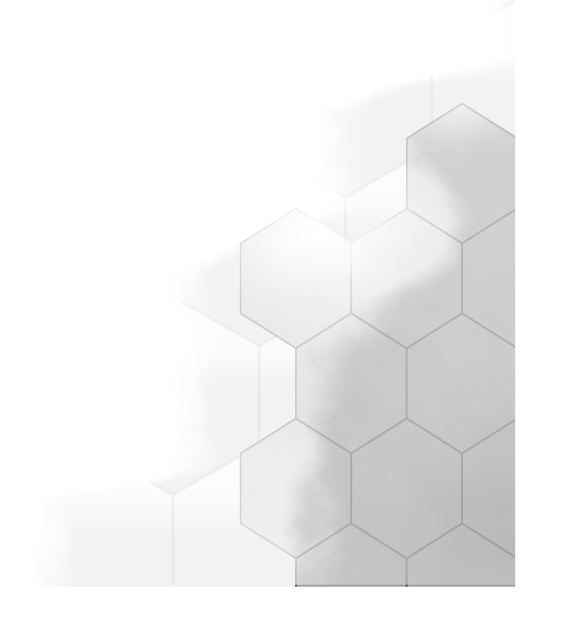
Write a WebGL 1 fragment shader that draws this background.

```glsl
precision highp float;
// Pale grey honeycomb panel fading through soft clouds into white.

#define PANEL_CORNER vec2(0.805, 0.0833)
#define FRONT_ANCHOR vec2(0.4622, 0.7292)
#define FRONT_SIZE vec2(0.0866, 0.1094)
#define BACK_ANCHOR vec2(0.405, 0.6139)
#define BACK_SIZE vec2(0.1348, 0.155)
#define FRONT_LINE 0.0016
#define BACK_LINE 0.0024
#define CLOUD_SCALE 13.0

uniform vec2 u_resolution;

const vec2 HEX_PERIOD = vec2(1.7320508, 3.0);

float hash(vec2 p) {
  return fract(sin(dot(p, vec2(127.1, 311.7))) * 43758.55);
}

float noise(vec2 p) {
  vec2 i = floor(p), f = fract(p);
  f = f * f * (3.0 - 2.0 * f);
  vec2 e = vec2(0.0, 1.0);
  return mix(mix(hash(i), hash(i + e.yx), f.x),
             mix(hash(i + e.xy), hash(i + e.yy), f.x), f.y);
}

// Cloud noise centred on zero.
float clouds(vec2 p) {
  float sum = 0.0, amp = 0.5;
  for (int i = 0; i < 5; i++) {
    sum += amp * (noise(p) - 0.5);
    p = p * 2.03 + 7.3;
    amp *= 0.5;
  }
  return sum;
}

float glow(vec2 p, vec2 center, vec2 radius) {
  vec2 d = (p - center) / radius;
  return exp(-dot(d, d));
}

// Offset in units of a pointy hexagon with circumradius one.
vec2 hexLocal(vec2 d, vec2 size) {
  return d / vec2(size.x / 0.8660254, size.y);
}

// Distance to the hexagon's edge, positive inside.
float hexEdge(vec2 q) {
  q = abs(q);
  return 0.8660254 - max(q.x, dot(q, vec2(0.5, 0.8660254)));
}

// Offset from the nearest centre of an endless honeycomb.
vec2 nearestHex(vec2 q) {
  vec2 a = mod(q + 0.5 * HEX_PERIOD, HEX_PERIOD) - 0.5 * HEX_PERIOD;
  vec2 b = mod(q, HEX_PERIOD) - 0.5 * HEX_PERIOD;
  return dot(a, a) < dot(b, b) ? a : b;
}

// Edge distance of the front cluster; its top row starts one cell later.
float frontCluster(vec2 p) {
  float edge = -1.0;
  for (int row = 0; row < 5; row++) {
    for (int col = 0; col < 3; col++) {
      if (row == 0 && col == 0) continue;
      float r = float(row);
      float shift = 2.0 * float(col) + 1.0 - mod(r, 2.0);
      vec2 center = FRONT_ANCHOR + FRONT_SIZE * vec2(shift, -1.5 * r);
      edge = max(edge, hexEdge(hexLocal(p - center, FRONT_SIZE)));
    }
  }
  return edge * FRONT_SIZE.y;
}

// Large faint hexagons behind, dissolving to white on the left.
float backTone(vec2 p, float cloud, float px) {
  vec2 q = nearestHex(hexLocal(p - BACK_ANCHOR, BACK_SIZE));
  float left = 0.07 + 0.21 * smoothstep(0.21, 0.27, p.y)
             + 0.24 * smoothstep(0.56, 0.69, p.y)
             + 0.28 * smoothstep(0.82, 0.93, p.y);
  float offset = p.x - left + 0.09 * cloud;
  float haze = smoothstep(-0.03, 0.06, offset);
  float fill = mix(0.95, 0.987, smoothstep(0.0, 0.6, q.y));
  float edge = hexEdge(q) * BACK_SIZE.y;
  float line = 1.0 - smoothstep(BACK_LINE - px, BACK_LINE + px, edge);
  return mix(1.0, fill, haze) - 0.03 * line * smoothstep(-0.05, 0.03, offset);
}

// Bright mist on the left of the cluster, deep grey on the right.
float frontTone(vec2 p, float cloud) {
  float light = 0.91 + 0.085 * glow(p, vec2(0.514, 0.642), vec2(0.16, 0.10))
              + 0.025 * smoothstep(0.36, 0.28, p.y);
  float dark = mix(0.775, 0.815, smoothstep(0.2, 0.72, p.y))
             - 0.045 * glow(p, vec2(0.81, 0.15), vec2(0.15, 0.12));
  float front = 0.638 + 0.065 * smoothstep(0.77, 0.642, p.y)
              - 0.228 * smoothstep(0.655, 0.362, p.y);
  float shade = smoothstep(-0.03, 0.055, p.x - front + 0.12 * cloud);
  float tone = mix(light, dark, shade) + 0.035 * cloud;
  return mix(tone, 0.95, 0.85 * glow(p, vec2(0.715, 0.835), vec2(0.09, 0.05)));
}

void main() {
  vec2 p = gl_FragCoord.xy / u_resolution.y;
  float px = 0.75 / u_resolution.y;
  float cloud = clouds(p * CLOUD_SCALE);

  // Front cells over the back layer, with thin seams.
  float edge = frontCluster(p);
  float cell = frontTone(p, cloud);
  float seam = 1.0 - smoothstep(FRONT_LINE - px, FRONT_LINE + px, abs(edge));
  float cover = smoothstep(-2.0 * px, 0.0, edge);
  cell *= 1.0 - 0.14 * seam * smoothstep(1.02, 0.9, cell);
  float tone = mix(backTone(p, cloud, px), cell, cover);

  // Dark rim along the foot of the cluster, deepest at the seams.
  float rim = 1.0 - smoothstep(0.003 - px, 0.003 + px, p.y - PANEL_CORNER.y);
  tone = mix(tone, mix(0.62, 0.25, seam), rim * cover);

  // White margins beyond the panel.
  vec2 inside = smoothstep(-px, px, vec2(PANEL_CORNER.x - p.x, p.y - PANEL_CORNER.y));
  tone = mix(1.0, tone, inside.x * inside.y);
  gl_FragColor = vec4(vec3(clamp(tone, 0.0, 1.0)), 1.0);
}
```
